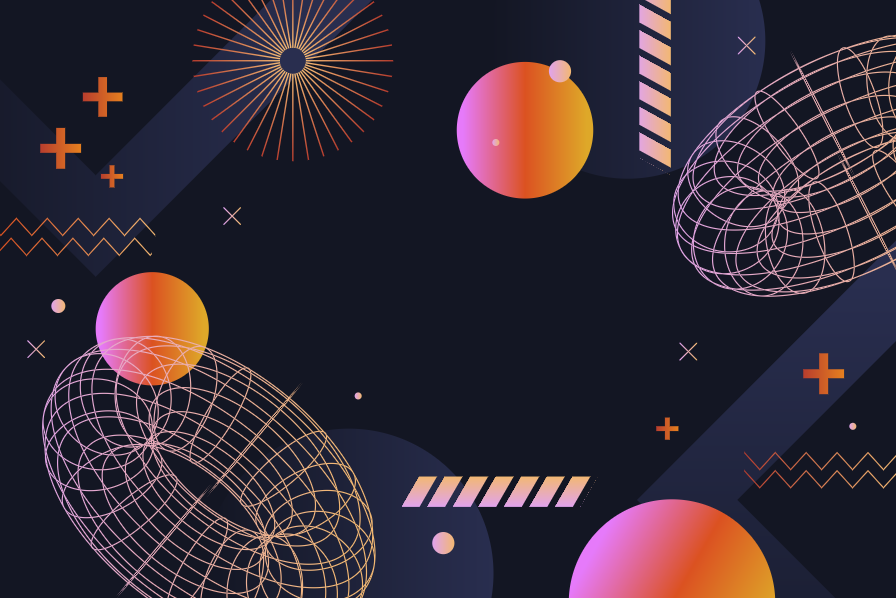
This background is drawn by a WebGL 1 fragment shader. Its source:

```glsl
precision highp float;
// Retro geometric backdrop: faded chevrons and discs on a night sky, glowing
// balls, wireframe tori, a sunburst, striped bars, zigzags and small marks.
// All shapes are signed distances on a 768 x 512 layout with y pointing down.

#define NIGHT vec3(0.075, 0.086, 0.137)
#define SLATE vec3(0.16, 0.18, 0.31)
#define VIOLET vec3(0.90, 0.48, 0.98)
#define EMBER vec3(0.86, 0.32, 0.13)
#define GOLD vec3(0.87, 0.66, 0.16)
#define ORCHID vec3(0.88, 0.64, 0.93)
#define PEACH vec3(0.95, 0.72, 0.45)
#define RUST vec3(0.72, 0.24, 0.18)
#define HALF_LINE 0.5
#define RAYS 40.0
#define MERIDIANS 20
#define PARALLELS 14

const float TAU = 6.2831853;
uniform vec2 u_resolution;
float pixel; // size of one pixel in layout units

void paint(inout vec3 color, vec3 ink, float d) {
  color = mix(color, ink, clamp(0.5 - d / pixel, 0.0, 1.0));
}

vec3 fade(vec3 from, vec3 to, float start, float end, float x) {
  return mix(from, to, clamp((x - start) / (end - start), 0.0, 1.0));
}

// Ball with a three-colour gradient along dir
void ball(inout vec3 color, vec2 q, float radius, vec2 dir) {
  float t = dot(q, dir) / radius;
  vec3 ink = mix(EMBER, t < 0.0 ? VIOLET : GOLD, min(abs(t) * 1.1, 1.0));
  paint(color, ink, length(q) - radius);
}

void dot2(inout vec3 color, vec2 q, float radius) {
  paint(color, fade(ORCHID, PEACH, -radius, radius, q.x), length(q) - radius);
}

void plus(inout vec3 color, vec2 q, float arm) {
  vec2 a = abs(q);
  float d = max(max(a.x, a.y) - arm, min(a.x, a.y) - arm * 0.22);
  paint(color, fade(RUST, vec3(0.90, 0.50, 0.12), -arm, arm, q.x), d);
}

void cross2(inout vec3 color, vec2 q) {
  vec2 a = abs(q);
  float d = max(abs(a.x - a.y) * 0.707 - HALF_LINE, max(a.x, a.y) - 7.5);
  paint(color, fade(ORCHID, PEACH, -7.0, 7.0, q.x), d);
}

// Zigzag whose peaks lie at y = 0, with the first peak at x = 0
float zigzag(vec2 q) {
  float period = 26.5;
  float wave = abs(mod(q.x + 0.5 * period, period) - 0.5 * period);
  return abs(q.y - 1.1 * wave) * 0.67 - HALF_LINE;
}

// Slanted stripes: repeats along u, clipped to count stripes
float stripes(float u, float count) {
  float period = 21.9;
  float d = abs(mod(u, period) - 7.8) - 7.8;
  return max(d * 0.87, max(-u, u - count * period));
}

// Outline of the ellipse a * cos(v) + vec2(0, b) * sin(v)
float ellipse(vec2 q, vec2 a, float b) {
  vec2 e;
  e.x = q.x / a.x;
  e.y = (q.y - e.x * a.y) / b;
  vec2 slope = vec2((e.x - e.y * a.y / b) / a.x, e.y / b);
  float l = length(e);
  return abs(l - 1.0) * l / max(length(slope), 1e-5);
}

// Tilted torus seen as its meridian and parallel circles
void torus(inout vec3 color, vec2 q, float angle, float ring, float tube, float squash) {
  float d = 1e3;
  float rise = sqrt(1.0 - squash * squash);
  vec3 ink = fade(ORCHID, PEACH, -ring - tube, ring, q.x);
  float ca = cos(angle), sa = sin(angle);
  q = vec2(ca * q.x + sa * q.y, ca * q.y - sa * q.x);
  if (length(q) > ring + tube + 4.0) return;
  for (int i = 0; i < MERIDIANS; i++) {
    float u = TAU * float(i) / float(MERIDIANS) + 0.02;
    vec2 spoke = vec2(cos(u), squash * sin(u));
    d = min(d, ellipse(q - ring * spoke, tube * spoke, tube * rise));
  }
  for (int i = 0; i < PARALLELS; i++) {
    float v = TAU * float(i) / float(PARALLELS);
    float radius = ring + tube * cos(v);
    vec2 center = vec2(0.0, tube * rise * sin(v));
    d = min(d, ellipse(q - center, vec2(radius, 0.0), radius * squash));
  }
  paint(color, ink, d - HALF_LINE);
}

void sunburst(inout vec3 color, vec2 q) {
  float l = length(q), gap = TAU / RAYS;
  float a = mod(atan(q.y, q.x + 1e-4) + 0.5 * gap, gap) - 0.5 * gap;
  float d = max(abs(l * sin(a)) - 0.6, abs(l - 48.5) - 37.5);
  paint(color, fade(PEACH, RUST, 11.0, 86.0, l), d);
  paint(color, SLATE, l - 11.0);
}

void main() {
  vec2 p = gl_FragCoord.xy / u_resolution * vec2(768.0, 512.0);
  p.y = 512.0 - p.y;
  pixel = 768.0 / u_resolution.x;
  vec3 color = NIGHT;

  // Faded chevrons and discs
  float left = abs(p.y + abs(p.x - 82.0) - 193.5) - 43.5;
  paint(color, fade(NIGHT, SLATE, -70.0, 270.0, p.x), left * 0.707);
  float right = abs(p.x - abs(p.y - 428.0) - 589.0) - 43.0;
  paint(color, fade(SLATE, NIGHT, 240.0, 700.0, p.y), right * 0.707);
  paint(color, fade(NIGHT, SLATE, 420.0, 656.0, p.x), length(p - vec2(538, 35)) - 118.0);
  paint(color, fade(NIGHT, SLATE, 175.0, 423.0, p.x), length(p - vec2(299, 491)) - 124.0);

  // Sunburst and striped bars
  sunburst(color, p - vec2(251, 52));
  float bar = max(stripes(p.y - 0.55 * (p.x - 548.0) + 18.3, 7.0), abs(p.x - 561.5) - 13.5);
  paint(color, fade(ORCHID, PEACH, 545.0, 575.0, p.x), bar);
  bar = max(stripes(p.x - 344.0 + 0.577 * (p.y - 434.0), 7.0), abs(p.y - 421.0) - 13.0);
  paint(color, fade(PEACH, ORCHID, 408.0, 434.0, p.y), bar);

  // Glowing balls, then tori over them
  ball(color, p - vec2(450, 111.5), 58.5, vec2(1, 0));
  ball(color, p - vec2(130.5, 281.5), 48.5, vec2(1, 0));
  ball(color, p - vec2(576, 516), 88.5, vec2(0.87, 0.5));
  torus(color, p - vec2(179, 420), 0.69, 114.5, 47.0, 0.51);
  torus(color, p - vec2(725, 141), -0.48, 114.0, 45.0, 0.42);

  // Zigzag pairs
  float waves = min(max(zigzag(p - vec2(14, 187)), p.x - 133.0),
                    max(zigzag(p - vec2(9.5, 204)), p.x - 130.0));
  paint(color, fade(EMBER, PEACH, 0.0, 133.0, p.x), waves);
  waves = min(zigzag(p - vec2(638, 387.5)), zigzag(p - vec2(638, 403)));
  paint(color, fade(RUST, PEACH, 638.0, 768.0, p.x), max(waves, 638.0 - p.x));

  // Small marks
  plus(color, p - vec2(88, 83), 17.0);
  plus(color, p - vec2(52, 127), 17.5);
  plus(color, p - vec2(96, 151), 9.5);
  plus(color, p - vec2(572, 367), 9.5);
  plus(color, p - vec2(706, 320), 17.5);
  cross2(color, p - vec2(199, 185));
  cross2(color, p - vec2(31, 299));
  cross2(color, p - vec2(640, 39));
  cross2(color, p - vec2(590, 301));
  dot2(color, p - vec2(480, 61), 9.5);
  dot2(color, p - vec2(425, 122), 3.0);
  dot2(color, p - vec2(50, 262), 6.0);
  dot2(color, p - vec2(307, 339), 3.0);
  dot2(color, p - vec2(380, 465), 9.5);
  dot2(color, p - vec2(731, 365), 3.0);

  gl_FragColor = vec4(color, 1.0);
}
```
